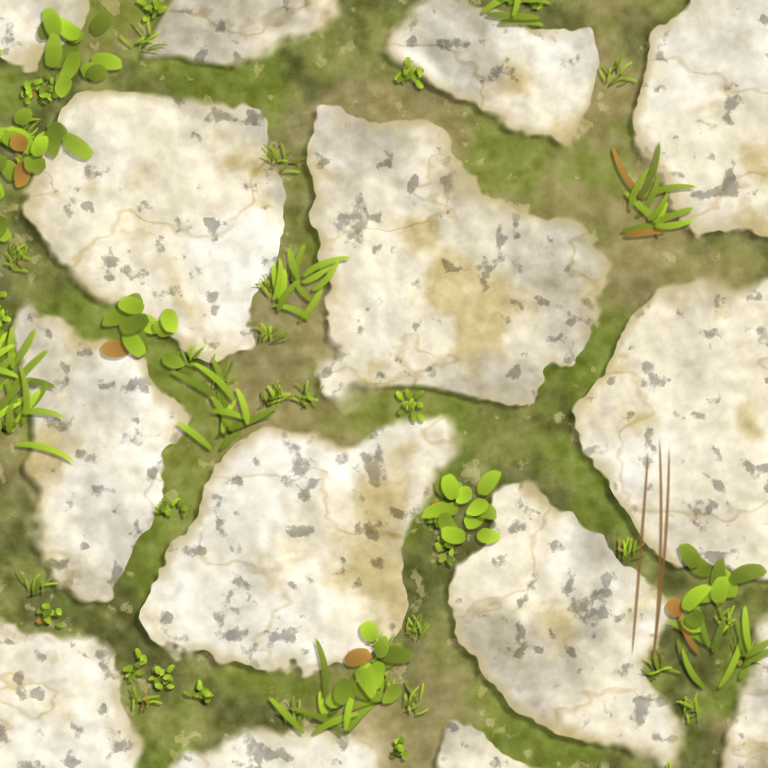
Give the GLSL for this texture, as a WebGL 2 fragment shader.

```glsl
#version 300 es
precision highp float;
// Sunlit rough paving stones set in mossy soil, with grass and small plants.
// Stones are warped, rounded Voronoi cells shrunk by a random gap; layered
// noise gives their surface, and hashed tufts of bent leaves grow in the gaps.
uniform vec2 u_resolution;
out vec4 fragColor;

#define STONES 2.8        // stones across the canvas
#define JITTER 0.68       // irregularity of the layout
#define WARP 0.42         // raggedness of the outlines
#define ROUNDING 24.0     // higher gives sharper corners
#define GAP vec2(0.055, 0.145)
#define SOFT 0.0018       // edge softness of leaves
#define CREAM vec3(0.96, 0.92, 0.81)
#define SAND vec3(0.83, 0.76, 0.55)
#define SOIL vec3(0.49, 0.50, 0.27)
#define DRY vec3(0.65, 0.59, 0.40)
#define MOSS vec3(0.48, 0.55, 0.19)
#define LEAF vec3(0.69, 0.83, 0.21)

float hash(vec2 p) { return fract(sin(dot(p, vec2(127.1, 311.7))) * 43758.5453); }
vec2 hash2(vec2 p) { return vec2(hash(p), hash(p + 37.7)); }

float noise(vec2 p) {
  vec2 i = floor(p), f = fract(p);
  f = f * f * (3.0 - 2.0 * f);
  return mix(mix(hash(i), hash(i + vec2(1, 0)), f.x),
             mix(hash(i + vec2(0, 1)), hash(i + vec2(1, 1)), f.x), f.y);
}

float fbm(vec2 p) {
  float sum = 0.0, amp = 0.516;
  for (int i = 0; i < 5; i++) {
    sum += amp * noise(p);
    p = mat2(1.6, 1.2, -1.2, 1.6) * p + 7.3;
    amp *= 0.5;
  }
  return sum;
}

vec2 seed(vec2 cell) { return cell + 0.5 + JITTER * (hash2(cell) - 0.5); }

// x: depth inside the stone (negative in the gaps), y: random stone id
vec2 stoneField(vec2 p) {
  vec2 q = mat2(0.96, 0.28, -0.28, 0.96) * p * STONES + 3.4;
  q += WARP * (vec2(fbm(p * 7.0), fbm(p * 7.0 + 31.0)) - 0.5);
  vec2 home = vec2(0), toHome = vec2(9);
  for (int k = 0; k < 9; k++) {
    vec2 cell = floor(q) + vec2(k % 3 - 1, k / 3 - 1);
    vec2 r = seed(cell) - q;
    if (dot(r, r) < dot(toHome, toHome)) { home = cell; toHome = r; }
  }
  float sum = 0.0;
  for (int k = 0; k < 25; k++) {
    if (k == 12) continue;
    vec2 r = seed(home + vec2(k % 5 - 2, k / 5 - 2)) - q;
    sum += exp(-ROUNDING * dot(0.5 * (toHome + r), normalize(r - toHome)));
  }
  float inset = mix(GAP.x, GAP.y, hash(home + 9.0));
  return vec2((-log(sum) / ROUNDING - inset) / STONES, hash(home + 5.0));
}

vec3 stoneColor(vec2 p, float depth, float id) {
  vec2 q = p + id * 17.0;
  vec3 col = mix(SAND, CREAM, smoothstep(0.27, 0.47, fbm(q * 13.0)));
  col = mix(col, vec3(1.0, 0.98, 0.92), 0.8 * smoothstep(0.46, 0.66, fbm(q * 6.0)));
  float weathered = smoothstep(0.47, 0.68, fbm(q * 8.0 + 20.0));
  col = mix(col, vec3(0.74, 0.71, 0.63), weathered * mix(0.25, 0.85, id));
  // relief, cracks, pits and grain
  col += 0.45 * (fbm(q * 15.0) - fbm(q * 15.0 - 0.14));
  float crack = 1.0 - smoothstep(0.0, 0.022, abs(fbm(q * vec2(5.0, 8.0) + 4.0) - 0.5));
  col -= crack * vec3(0.07, 0.09, 0.13);
  col *= 1.0 - 0.28 * smoothstep(0.62, 0.75, fbm(q * 44.0));
  col += 0.16 * (fbm(q * 75.0) - 0.5);
  float dirt = (1.0 - smoothstep(0.0, 0.022, depth)) * smoothstep(0.38, 0.62, fbm(q * 10.0 + 8.0));
  return mix(col, SAND * 0.93, 0.75 * dirt);
}

vec3 soilColor(vec2 p) {
  vec3 col = mix(SOIL * 0.80, SOIL * 1.12, smoothstep(0.3, 0.7, fbm(p * 24.0)));
  col = mix(col, DRY, 0.75 * smoothstep(0.48, 0.66, fbm(p * 6.0 + 13.0)));
  col = mix(col, MOSS, 0.6 * smoothstep(0.48, 0.64, fbm(p * 9.0 + 50.0)));
  col = mix(col, SAND, 0.5 * smoothstep(0.67, 0.77, fbm(p * 48.0 + 3.0)));
  return col + 0.22 * (fbm(p * 70.0) - 0.5);
}

// Coverage of one bent, pointed leaf
float leaf(vec2 p, vec2 root, float angle, float len, float width, float bend) {
  vec2 dir = vec2(cos(angle), sin(angle)), d = p - root;
  float t = dot(d, dir) / len;
  float across = abs(dot(d, vec2(-dir.y, dir.x)) - bend * len * t * t);
  float halfWidth = 2.0 * width * sqrt(max(t * (1.0 - t), 0.0));
  float ends = smoothstep(0.0, 0.08, t) * (1.0 - smoothstep(0.9, 1.0, t));
  return ends * (1.0 - smoothstep(-SOFT, SOFT, across - halfWidth));
}

// Tufts of narrow blades or broad leaves rooted in the gaps
void addPlants(inout vec3 col, vec2 p, float cells, float reach, float density) {
  for (int k = 0; k < 9; k++) {
    vec2 cell = floor(p * cells) + vec2(k % 3 - 1, k / 3 - 1);
    vec2 center = (cell + hash2(cell + 11.0)) / cells;
    if (distance(p, center) > reach) continue;
    if (hash(cell + 3.0) > density * smoothstep(0.3, 0.55, fbm(center * 3.0 + 6.0))) continue;
    if (stoneField(center).x > -0.004) continue;
    bool broad = hash(cell + 5.0) > 0.68;
    for (int j = 0; j < 12; j++) {
      vec2 key = cell * 7.3 + float(j) * 1.7;
      vec2 a = hash2(key), b = hash2(key + 19.0);
      vec2 root = center + (hash2(key + 41.0) - 0.5) * 0.5 * reach;
      float angle = broad ? 6.283 * a.x : 1.3 + 2.8 * (a.x - 0.5);
      float len = reach * mix(0.3, 0.6, a.y) * (broad ? 0.6 : 1.0);
      float width = reach * (broad ? 0.085 : 0.034), bend = b.x - 0.5;
      col *= 1.0 - 0.3 * leaf(p + vec2(0.003, 0.004), root, angle, len, width, bend);
      vec3 tint = mix(MOSS * 0.93, LEAF * 1.04, b.y);
      if (hash(key + 53.0) > 0.94) tint = vec3(0.70, 0.52, 0.24);
      tint *= 0.85 + 0.25 * distance(p, root) / len;
      col = mix(col, tint, 0.92 * leaf(p, root, angle, len, width, bend));
    }
  }
}

void main() {
  vec2 p = gl_FragCoord.xy / u_resolution;
  vec2 stone = stoneField(p);
  // soil shaded beside the stones
  float shade = smoothstep(-0.002, 0.008, stoneField(p + vec2(0.009, 0.007)).x);
  vec3 col = soilColor(p) * (1.0 - 0.33 * shade);
  float blur = mix(0.002, 0.009, smoothstep(0.45, 0.65, fbm(p * 4.0 + 9.0)));
  col = mix(col, stoneColor(p, stone.x, stone.y), smoothstep(-blur, blur, stone.x));
  // sprouts, larger tufts and dry twigs
  addPlants(col, p, 20.0, 0.045, 0.4);
  addPlants(col, p, 7.0, 0.135, 0.95);
  for (int i = 0; i < 3; i++) {
    vec2 h = hash2(vec2(i, 8)), root = vec2(0.72, 0.06) + 0.2 * h;
    float twig = leaf(p, root, 1.0 + 1.2 * h.y, 0.2 + 0.15 * h.x, 0.002, 0.5 * (h.x - 0.5));
    col = mix(col, vec3(0.52, 0.39, 0.24), 0.8 * twig);
  }
  fragColor = vec4(clamp(col, 0.0, 1.0), 1.0);
}
```
